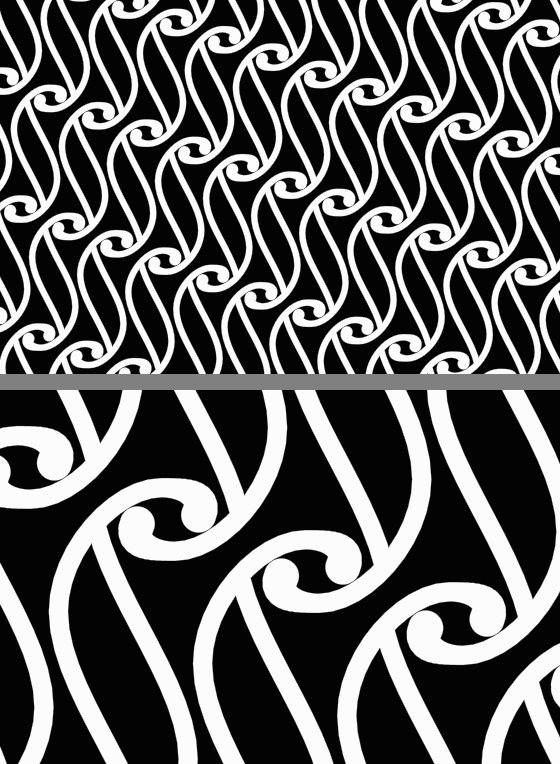
Top: the whole. Bottom: its middle third, enlarged.
A Shadertoy shader for this pattern:

```glsl
const float VIEW_HEIGHT = 5.12;                 // canvas height in pattern units
const vec2  EYE_ORIGIN  = vec2(3.98, 2.585);    // centre of one curl pair
const vec2  STEP_ACROSS = vec2(0.658, -0.2375); // to the next curl pair in a row
const vec2  STEP_DOWN   = vec2(-0.408, -1.515); // to the curl pair at the foot of a leaf
const float LINE_RADIUS = 0.044;
const float BULB_RADIUS = 0.08;
const float EDGE_PIXELS = 1.2;
const int   SEGMENTS    = 12;
const vec3  GROUND = vec3(0.01);
const vec3  INK    = vec3(0.99);

// Stroke: bulb, crown of the curl, flank of the leaf, foot
const vec2 BULB  = vec2(0.14, 0.02);
const vec2 CROWN = vec2(-0.03, 0.145);
const vec2 FLANK = vec2(-0.50, -0.42);
const vec2 FOOT  = vec2(-0.08, -1.49);

vec2 bezier(vec2 a, vec2 b, vec2 c, vec2 d, float t) {
    float s = 1.0 - t;
    return s * s * s * a + 3.0 * s * s * t * b + 3.0 * s * t * t * c + t * t * t * d;
}

// Point on the stroke in xy and its radius in z, for t from 0 to 3
vec3 strokeAt(float t) {
    if (t < 1.0) {
        vec2 p = bezier(BULB, vec2(0.18, 0.11), vec2(0.08, 0.145), CROWN, t);
        return vec3(p, mix(BULB_RADIUS, LINE_RADIUS, smoothstep(0.0, 1.0, t)));
    }
    vec2 p = t < 2.0
        ? bezier(CROWN, vec2(-0.24, 0.145), vec2(-0.50, -0.14), FLANK, t - 1.0)
        : bezier(FLANK, vec2(-0.50, -0.75), vec2(-0.17, -1.12), FOOT, t - 2.0);
    return vec3(p, LINE_RADIUS);
}

// Distance to a segment whose radius varies, repeated over the lattice
float latticeSegment(vec2 p, vec3 a, vec3 b, mat2 lattice, mat2 toLattice) {
    vec2 middle = 0.5 * (a.xy + b.xy);
    vec2 q = p - middle;
    q -= lattice * round(toLattice * q);
    vec2 fromA = q + middle - a.xy;
    vec2 along = b.xy - a.xy;
    float h = clamp(dot(fromA, along) / dot(along, along), 0.0, 1.0);
    return length(fromA - along * h) - mix(a.z, b.z, h);
}

float scrollDistance(vec2 p) {
    mat2 lattice = mat2(STEP_ACROSS, STEP_DOWN);
    mat2 toLattice = inverse(lattice);
    float d = VIEW_HEIGHT;
    vec3 a = strokeAt(0.0);
    for (int i = 1; i <= 3 * SEGMENTS; i++) {
        vec3 b = strokeAt(float(i) / float(SEGMENTS));
        // Each stroke and its half-turn partner
        d = min(d, latticeSegment(p, a, b, lattice, toLattice));
        d = min(d, latticeSegment(-p, a, b, lattice, toLattice));
        a = b;
    }
    return d;
}

void mainImage(out vec4 fragColor, in vec2 fragCoord) {
    float pixel = VIEW_HEIGHT / iResolution.y;
    float d = scrollDistance(fragCoord * pixel - EYE_ORIGIN);
    float coverage = clamp(0.5 - d / (pixel * EDGE_PIXELS), 0.0, 1.0);
    fragColor = vec4(mix(GROUND, INK, coverage), 1.0);
}
```
